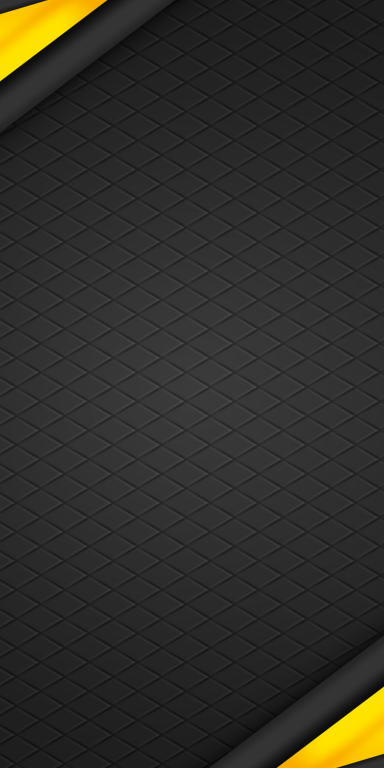
A Shadertoy shader for this background:

```glsl
#define CELL vec2(0.1263, 0.0755)
#define CELL_ORIGIN vec2(0.484, 1.219)
#define RIDGE_LIGHT 0.045
#define GROOVE_DARK 0.075
#define GLOW_GRAY 0.235
#define EDGE_GRAY 0.115
#define BAND_NORMAL vec2(0.604, 0.797)
#define BAND_EDGE 0.2755
#define GOLD_EDGE 0.1690
#define TIP_NORMAL vec2(0.284, 0.959)
#define TIP_EDGE 0.0355

const vec3 YELLOW = vec3(1.0, 0.89, 0.0);
const vec3 ORANGE = vec3(0.98, 0.68, 0.0);

float bell(float x, float width) {
    return exp(-x * x / (width * width));
}

// Relief across one tile edge, strongest toward the right tip
float edgeRelief(float across, float along) {
    float e = fract(across) - 0.5;
    float t = fract(along + 0.5);
    float strength = 0.4 + 0.6 * smoothstep(0.0, 0.7, t) * smoothstep(1.0, 0.92, t);
    float ridge = RIDGE_LIGHT * bell(e + 0.075, 0.045);
    float groove = GROOVE_DARK * bell(e - 0.01, 0.05);
    return strength * (ridge - groove);
}

// Embossed diamond tiles under a soft central glow
float tiledGray(vec2 p) {
    vec2 u = (p - CELL_ORIGIN) / CELL;
    float a = u.x + u.y;
    float b = u.x - u.y;
    float radius = length((p - vec2(0.5, 1.0)) * vec2(0.85, 1.0));
    float gray = mix(GLOW_GRAY, EDGE_GRAY, smoothstep(-0.15, 1.15, radius));
    float relief = edgeRelief(a, b) + edgeRelief(b, a);
    return gray + relief * (0.4 + 2.6 * gray);
}

// Glossy gold with orange streaks fanning over the corner
vec3 goldColor(vec2 c) {
    float streak = bell(c.y - 0.12 + 0.75 * c.x, 0.026);
    float farEnd = smoothstep(0.15, 0.27, c.x);
    float rim = 0.5 * smoothstep(0.07, 0.0, dot(c, TIP_NORMAL) - TIP_EDGE);
    return mix(YELLOW, ORANGE, clamp(0.6 * streak + farEnd + rim, 0.0, 1.0));
}

void mainImage(out vec4 fragColor, in vec2 fragCoord) {
    vec2 p = fragCoord / iResolution.xy * vec2(1.0, 2.0);
    float aa = 0.8 / iResolution.x;

    // Both decorated corners share one half-turn symmetric frame
    vec2 c = p.y > 1.0 ? vec2(p.x, 2.0 - p.y) : vec2(1.0 - p.x, p.y);
    float d = dot(c, BAND_NORMAL);
    float tip = dot(c, TIP_NORMAL) - TIP_EDGE;

    // Tiles, darkened beside the band
    float shadow = 0.6 * exp(-max(d - BAND_EDGE, 0.0) / 0.028);
    vec3 color = vec3(tiledGray(p) * (1.0 - shadow));

    // Gray band, shaded by the gold and along its outer rim
    float bandGray = mix(0.045, 0.205, smoothstep(GOLD_EDGE, GOLD_EDGE + 0.052, d));
    bandGray *= 1.0 - 0.3 * smoothstep(BAND_EDGE - 0.035, BAND_EDGE, d);
    color = mix(color, vec3(bandGray), smoothstep(aa, -aa, d - BAND_EDGE));

    // Gold wedge and dark outer tip
    color = mix(color, goldColor(c), smoothstep(aa, -aa, d - GOLD_EDGE));
    float tipGray = 0.2 - 0.1 * smoothstep(-0.018, 0.0, tip);
    color = mix(color, vec3(tipGray), smoothstep(aa, -aa, tip));

    fragColor = vec4(color, 1.0);
}
```
